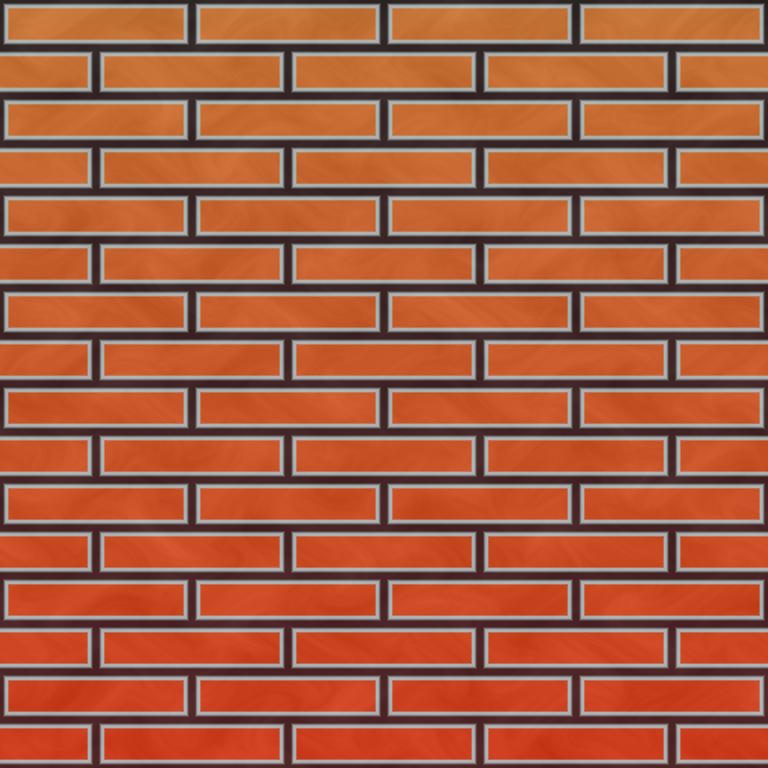
Reproduce this texture procedurally as a WebGL 2 fragment shader.

```glsl
#version 300 es
precision highp float;
// Running-bond brick wall: pale-rimmed bricks, dark soft joints, red-to-ochre gradient.

uniform vec2 u_resolution;
out vec4 fragColor;

const vec2 BRICK_COUNT = vec2(4.0, 16.0);
const float JOINT_EDGE = 0.0056;  // middle of the joint-to-rim ramp
const float JOINT_SOFT = 0.0024;
const float RIM_EDGE = 0.0109;    // middle of the rim-to-face ramp
const float RIM_SOFT = 0.0011;

const vec3 FACE_LOW = vec3(0.80, 0.23, 0.11);
const vec3 FACE_HIGH = vec3(0.77, 0.45, 0.21);
const vec3 JOINT_LOW = vec3(0.31, 0.14, 0.15);
const vec3 JOINT_HIGH = vec3(0.19, 0.15, 0.15);
const vec3 RIM = vec3(0.67, 0.70, 0.69);

// Soft step whose ramp never gets thinner than a pixel.
float softEdge(float center, float halfWidth, float pixel, float value) {
    float w = max(halfWidth, 0.75 * pixel);
    return smoothstep(center - w, center + w, value);
}

// Distance to the nearest brick cell edge, in canvas units.
float cellEdgeDistance(vec2 uv, vec2 count) {
    vec2 grid = uv * count;
    float shifted = 1.0 - mod(floor(grid.y), 2.0);
    grid.x += 0.5 * shifted;
    vec2 cell = fract(grid);
    vec2 edge = min(cell, 1.0 - cell) / count;
    return min(edge.x, edge.y);
}

// Cloudy stain from layered, warped sines, roughly -1 to 1.
float clouds(vec2 p) {
    float sum = 0.0;
    float weight = 0.5;
    mat2 turn = mat2(0.8, 0.6, -0.6, 0.8);
    for (int i = 0; i < 5; i++) {
        p += 0.7 * sin(p.yx * 1.3 + float(i) * 1.7);
        sum += weight * sin(p.x) * cos(p.y);
        p = turn * p * 1.8 + 2.3;
        weight *= 0.65;
    }
    return sum;
}

void main() {
    vec2 uv = gl_FragCoord.xy / u_resolution;
    float pixel = 1.0 / min(u_resolution.x, u_resolution.y);
    float edge = cellEdgeDistance(uv, BRICK_COUNT);
    float stain = clouds(uv * vec2(24.0, 32.0));

    // Vertical colour drift with mottled wear
    vec3 face = mix(FACE_LOW, FACE_HIGH, uv.y) + 0.045 * stain;
    vec3 joint = mix(JOINT_LOW, JOINT_HIGH, uv.y) + 0.035 * stain;
    vec3 rim = RIM + 0.025 * stain;

    // Joint, rim and face from outside to inside
    vec3 color = mix(joint, rim, softEdge(JOINT_EDGE, JOINT_SOFT, pixel, edge));
    color = mix(color, face, softEdge(RIM_EDGE, RIM_SOFT, pixel, edge));
    fragColor = vec4(clamp(color, 0.0, 1.0), 1.0);
}
```
